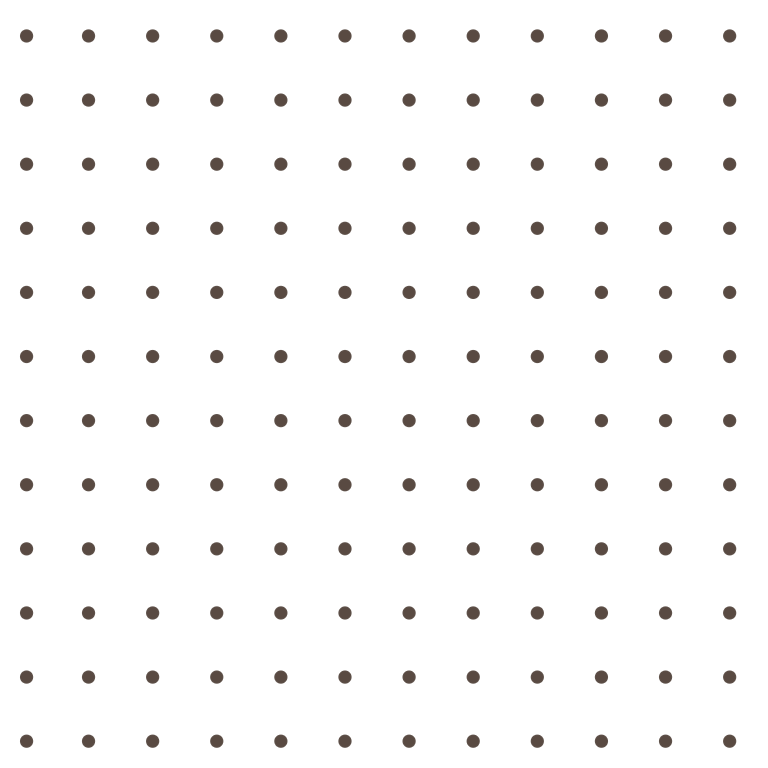
This pattern is drawn by a WebGL 1 fragment shader. Its source:

```glsl
precision highp float;
// Square grid of small brown dots on white, with the first column set slightly inward.

uniform vec2 u_resolution;

const float DOT_COUNT = 12.0;
const float PITCH = 0.08348;
const vec2 FIRST_DOT = vec2(0.0318, 0.0349);
const float FIRST_COLUMN_SHIFT = 0.0028;
const float DOT_RADIUS = 0.0086;

const vec3 PAPER = vec3(1.0);
const vec3 DOT_CORE = vec3(0.35, 0.29, 0.26);
const vec3 DOT_RIM = vec3(0.38, 0.33, 0.30);

// Centre of the grid dot nearest to a point
vec2 nearestDot(vec2 point, vec2 origin, float pitch, float count) {
    vec2 cell = clamp(floor((point - origin) / pitch + 0.5), 0.0, count - 1.0);
    vec2 centre = origin + cell * pitch;
    centre.x += FIRST_COLUMN_SHIFT * (1.0 - step(0.5, cell.x));
    return centre;
}

// Signed distance to a circle
float circleDistance(vec2 point, vec2 centre, float radius) {
    return length(point - centre) - radius;
}

// Antialiased coverage of a signed distance
float coverage(float dist, float pixel) {
    return clamp(0.5 - dist / pixel, 0.0, 1.0);
}

void main() {
    vec2 uv = gl_FragCoord.xy / u_resolution;
    float pixel = 1.0 / min(u_resolution.x, u_resolution.y);

    vec2 centre = nearestDot(uv, FIRST_DOT, PITCH, DOT_COUNT);
    float dist = circleDistance(uv, centre, DOT_RADIUS);

    // Ink lightens faintly towards the rim
    float rim = smoothstep(-0.25 * DOT_RADIUS, 0.0, dist);
    vec3 ink = mix(DOT_CORE, DOT_RIM, rim);

    gl_FragColor = vec4(mix(PAPER, ink, coverage(dist, pixel)), 1.0);
}
```
